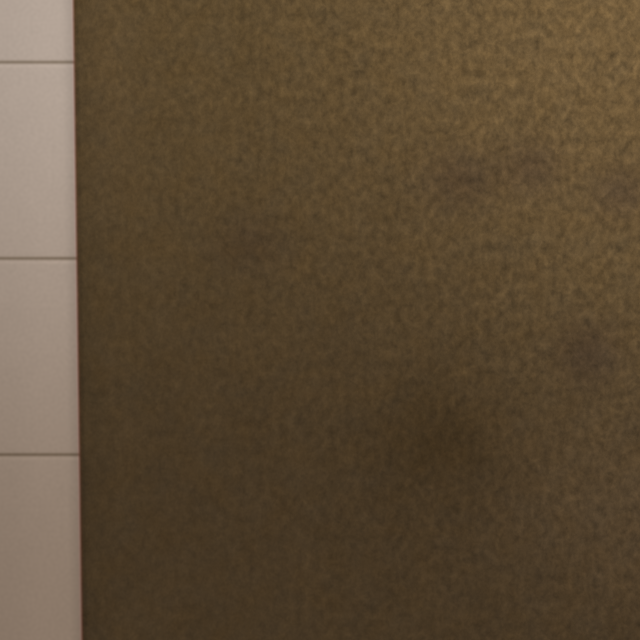
This texture is drawn by a WebGL 1 fragment shader. Its source:

```glsl
precision highp float;
// Brown felted carpet beside a strip of pale wall tiles on the left.
// Broad light gradients and soft stains set the tone; layered gradient
// noise gives the fibres, coarser and stronger toward the upper right.

uniform vec2 u_resolution;

vec2 hashGradient(vec2 cell) {
  vec3 q = fract(vec3(cell.xyx) * vec3(0.1031, 0.1030, 0.0973));
  q += dot(q, q.yzx + 33.33);
  return fract((q.xx + q.yz) * q.zy) * 2.0 - 1.0;
}

float gradientNoise(vec2 p) {
  vec2 cell = floor(p);
  vec2 f = p - cell;
  vec2 w = f * f * f * (f * (f * 6.0 - 15.0) + 10.0);
  float a = dot(hashGradient(cell), f);
  float b = dot(hashGradient(cell + vec2(1.0, 0.0)), f - vec2(1.0, 0.0));
  float c = dot(hashGradient(cell + vec2(0.0, 1.0)), f - vec2(0.0, 1.0));
  float d = dot(hashGradient(cell + 1.0), f - 1.0);
  return mix(mix(a, b, w.x), mix(c, d, w.x), w.y);
}

float fbm(vec2 p) {
  float sum = 0.0;
  float amplitude = 0.55;
  for (int i = 0; i < 4; i++) {
    sum += amplitude * gradientNoise(p);
    p = mat2(1.6, 1.2, -1.2, 1.6) * p + 17.3;
    amplitude *= 0.55;
  }
  return sum;
}

// Soft round spot, 1 at its centre.
float spot(vec2 p, vec2 centre, vec2 radius) {
  vec2 d = (p - centre) / radius;
  return exp(-dot(d, d));
}

vec3 carpet(vec2 p) {
  // Broad lighting: dim at the bottom, warm and bright at the upper right.
  vec3 color = mix(vec3(0.268, 0.211, 0.140), vec3(0.345, 0.276, 0.176),
                   smoothstep(0.1, 1.05, p.y));
  color += vec3(0.100, 0.082, 0.058) * spot(p, vec2(1.0, 0.98), vec2(0.48, 0.42));
  color += vec3(0.035, 0.030, 0.020) * spot(p, vec2(1.0, 0.52), vec2(0.24, 0.22));
  color += vec3(0.040, 0.034, 0.029) * spot(p, vec2(0.98, 0.20), vec2(0.20, 0.17));
  color += vec3(0.012, 0.010, 0.012) * spot(p, vec2(0.14, 0.90), vec2(0.08, 0.25));

  // Dark and cool stains.
  float stain = spot(p, vec2(0.69, 0.31), vec2(0.10, 0.09));
  color -= vec3(0.036, 0.033, 0.030) * stain;
  float cool = spot(p, vec2(0.72, 0.72), vec2(0.055, 0.045))
             + spot(p, vec2(0.83, 0.74), vec2(0.045, 0.040))
             + spot(p, vec2(0.97, 0.70), vec2(0.045, 0.040))
             + spot(p, vec2(0.92, 0.45), vec2(0.050, 0.050))
             + 0.6 * spot(p, vec2(0.39, 0.62), vec2(0.055, 0.045));
  color -= vec3(0.042, 0.036, 0.012) * cool;

  // Mottling and short fibres.
  float coarse = smoothstep(0.1, 1.1, 0.75 * p.x + 0.45 * p.y);
  float mottling = fbm(p * 14.0 + 5.0);
  vec2 warp = 0.006 * vec2(fbm(p * 30.0), fbm(p * 30.0 + 41.0));
  float fibres = fbm((p + warp) * vec2(78.0, 66.0));
  float fine = gradientNoise(p * 190.0 + 9.0);
  color *= 1.0 + 0.10 * mottling + mix(0.19, 0.46, coarse) * fibres + 0.06 * fine;

  // Slow drift between olive and rust.
  float hue = fbm(p * 22.0 + 63.0);
  color += vec3(0.014, 0.002, -0.014) * hue;

  // Faint shade along the wall.
  return color * (1.0 - 0.07 * (1.0 - smoothstep(0.11, 0.19, p.x)));
}

vec3 tiles(vec2 p, float edge, float pixel) {
  vec3 color = mix(vec3(0.525, 0.455, 0.395), vec3(0.690, 0.630, 0.580),
                   smoothstep(-0.05, 1.05, p.y));
  color *= 1.0 + 0.03 * smoothstep(0.0, 0.08, p.x)
         - 0.08 * smoothstep(edge - 0.022, edge, p.x);
  color *= 1.0 + 0.025 * gradientNoise(p * 150.0) + 0.02 * fbm(p * 25.0);

  // Evenly spaced horizontal joints with a lit lower lip.
  float spacing = 0.3066;
  float joint = mod(p.y - 0.5963 + 0.5 * spacing, spacing) - 0.5 * spacing;
  float width = 0.0022 + 0.5 * pixel;
  float groove = exp(-joint * joint / (width * width));
  float lip = exp(-pow((joint + 0.006) / 0.003, 2.0));
  color = mix(color, color * vec3(0.77, 0.75, 0.71), groove);
  return color * (1.0 + 0.035 * lip);
}

void main() {
  vec2 p = gl_FragCoord.xy / u_resolution;
  float pixel = 1.0 / min(u_resolution.x, u_resolution.y);

  // The wall leans slightly to the right toward the bottom.
  float edge = mix(0.1280, 0.1145, p.y);
  float softness = 0.0025 + 0.5 * pixel;
  float onCarpet = smoothstep(edge - softness, edge + softness, p.x);
  vec3 color = mix(tiles(p, edge, pixel), carpet(p), onCarpet);

  // Reddish fringe and thin shadow at the seam.
  float fringe = exp(-pow((p.x - edge) / 0.003, 2.0));
  float shadow = exp(-pow((p.x - edge - 0.005) / 0.004, 2.0));
  color += vec3(0.035, -0.015, -0.005) * fringe;
  color *= 1.0 - 0.10 * shadow;

  gl_FragColor = vec4(clamp(color, 0.0, 1.0), 1.0);
}
```
